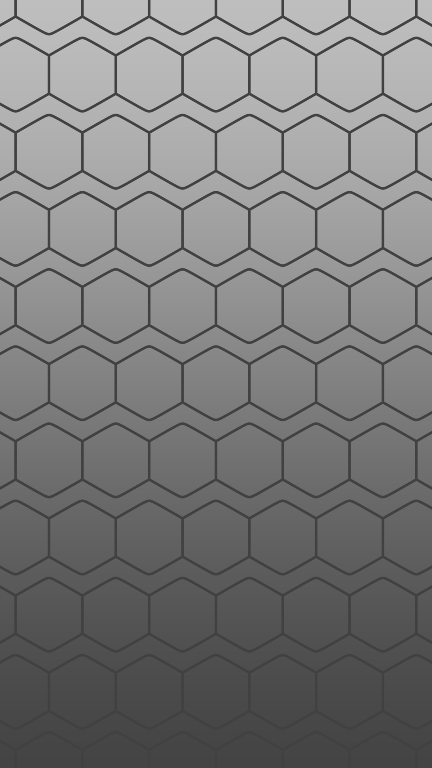
Reproduce this pattern procedurally as a WebGL 1 fragment shader.

```glsl
precision highp float;
// Staggered rows of outlined hexagons with softly rounded tips, over a
// vertical grey gradient that fades down into the line colour. Each row is
// a repeated cell; the outline is the distance to its sides and slopes.

uniform vec2 u_resolution;

// Lengths are fractions of the canvas width.
#define HEX_WIDTH 0.1546
#define ROW_PITCH 0.1786
#define HALF_SIDE 0.0444
#define SLOPE 0.577
#define TIP_ROUNDING 0.007
#define LINE_WIDTH 0.0060
#define ORIGIN vec2(0.1134, -0.0023)
#define TOP_GREY 0.745
#define BOTTOM_GREY 0.265
#define LINE_GREY 0.255
#define GRADIENT_EASE 0.6

// Distance to the outline of the hexagon in the staggered cell around p.
float hexOutline(vec2 p) {
    float row = floor(p.y / ROW_PITCH + 0.5);
    float shift = 0.5 * mod(row, 2.0);
    float x = (fract(p.x / HEX_WIDTH + shift + 0.5) - 0.5) * HEX_WIDTH;
    float y = abs(p.y - row * ROW_PITCH);

    // Upright sides, ending at the shoulders.
    float inset = 0.5 * HEX_WIDTH - abs(x);
    float side = length(vec2(inset, max(y - HALF_SIDE, 0.0)));

    // Sloping edges, joined by a rounded tip.
    float roundedX = sqrt(x * x + TIP_ROUNDING * TIP_ROUNDING);
    float edgeY = HALF_SIDE + SLOPE * (0.5 * HEX_WIDTH - roundedX);
    float slant = SLOPE * x / roundedX;
    float slope = abs(y - edgeY) / sqrt(1.0 + slant * slant);

    return min(side, slope);
}

// Eased vertical gradient, with height running from 0 to 1.
float backgroundGrey(float height) {
    float eased = mix(height, smoothstep(0.0, 1.0, height), GRADIENT_EASE);
    return mix(BOTTOM_GREY, TOP_GREY, eased);
}

void main() {
    vec2 p = gl_FragCoord.xy / u_resolution.x;
    float pixel = 1.0 / u_resolution.x;

    float edge = hexOutline(p - ORIGIN) - 0.5 * LINE_WIDTH;
    float line = 1.0 - smoothstep(-0.5 * pixel, 0.5 * pixel, edge);

    float grey = backgroundGrey(gl_FragCoord.y / u_resolution.y);
    gl_FragColor = vec4(vec3(mix(grey, LINE_GREY, line)), 1.0);
}
```
